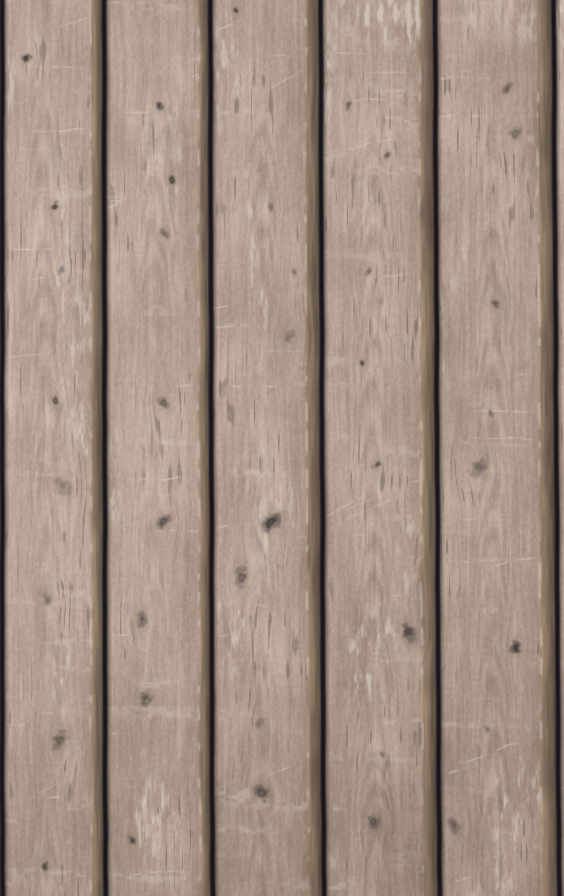
Reproduce this texture procedurally as a Shadertoy shader.

```glsl
const float FIRST_GAP = 0.004;      // left edge of the first board
const float BOARD_WIDTH = 0.178;
const float WIDTH_GROWTH = 0.0037;  // boards widen to the right
const float LEAN = 0.010;
const float GAP_HALF = 0.0026;
const float BEVEL = 0.027;
const float HEIGHT = 1.59;          // canvas height in canvas widths
const int KNOTS = 8;
const int SCRATCHES = 16;
const vec3 GAP_COLOR = vec3(0.095, 0.085, 0.105);
const vec3 WOOD_LIGHT = vec3(0.785, 0.700, 0.648);
const vec3 WOOD_DARK = vec3(0.555, 0.480, 0.425);
const vec3 BEVEL_COLOR = vec3(0.500, 0.425, 0.355);
const vec3 KNOT_COLOR = vec3(0.250, 0.230, 0.230);
const vec3 WORN_COLOR = vec3(0.850, 0.805, 0.760);

float hash(vec2 p) {
    vec3 q = fract(vec3(p.xyx) * 0.1031);
    q += dot(q, q.yzx + 33.33);
    return fract((q.x + q.y) * q.z);
}

float noise(vec2 p) {
    vec2 i = floor(p), f = fract(p);
    f = f * f * (3.0 - 2.0 * f);
    return mix(mix(hash(i), hash(i + vec2(1, 0)), f.x),
               mix(hash(i + vec2(0, 1)), hash(i + vec2(1, 1)), f.x), f.y);
}

float fbm(vec2 p) {
    float sum = 0.0, amp = 0.53;
    for (int k = 0; k < 4; k++) {
        sum += amp * noise(p);
        p = p * 2.03 + 17.3;
        amp *= 0.5;
    }
    return sum;
}

float gapX(float i) { return FIRST_GAP + i * (BOARD_WIDTH + WIDTH_GROWTH * i); }

float boardIndex(float x) {
    float root = sqrt(BOARD_WIDTH * BOARD_WIDTH + 4.0 * WIDTH_GROWTH * (x - FIRST_GAP));
    return floor((root - BOARD_WIDTH) / (2.0 * WIDTH_GROWTH));
}

// x: dark core, y: surrounding stain; also bends the grain around each knot
vec2 knots(vec2 p, float id, float width, inout float grainX) {
    vec2 mask = vec2(0.0);
    for (int k = 0; k < KNOTS; k++) {
        vec2 seed = vec2(id * 7.0 + 20.0, float(k) * 3.0 + 5.0);
        vec2 center = vec2(width * mix(0.12, 0.78, hash(seed)),
                           HEIGHT * (float(k) + hash(seed + 1.7)) / float(KNOTS));
        float size = mix(0.007, 0.019, pow(hash(seed + 4.1), 1.6));
        float angle = 1.8 * (hash(seed + 8.3) - 0.5);
        vec2 q = p - center;
        vec2 r = mat2(cos(angle), -sin(angle), sin(angle), cos(angle)) * q;
        float d = length(r * vec2(1.3, 0.9)) / size + 0.6 * (noise(p * 150.0) - 0.5);
        float rings = 0.8 + 0.2 * sin(d * 9.0);
        float strength = mix(0.35, 0.95, hash(seed + 6.2));
        mask.x = max(mask.x, strength * rings * (1.0 - smoothstep(0.35, 1.05, d)));
        mask.y = max(mask.y, strength * exp(-0.8 * d * d));
        grainX -= 0.6 * q.x * exp(-dot(q * vec2(1.0, 0.5), q) / (4.0 * size * size));
    }
    return mask;
}

// Thin, nearly level scrapes broken up by noise
float scratches(vec2 p, float id, float width, float aa) {
    float mask = 0.0;
    for (int k = 0; k < SCRATCHES; k++) {
        vec2 seed = vec2(id * 5.0 + 70.0, float(k) * 2.0 + 31.0);
        vec2 q = p - vec2(width * hash(seed), HEIGHT * hash(seed + 2.6));
        float tilt = 0.7 * pow(2.0 * hash(seed + 9.4) - 1.0, 3.0);
        float reach = mix(0.02, 0.11, hash(seed + 5.8));
        float bow = 0.006 * (noise(vec2(q.x * 30.0 + 50.0, seed.y)) - 0.5);
        float line = 1.0 - smoothstep(0.0002, 0.0016 + aa, abs(q.y - tilt * q.x - bow));
        float fade = 1.0 - smoothstep(0.2 * reach, reach, abs(q.x));
        mask = max(mask, line * fade * mix(0.3, 1.0, hash(seed + 3.3)));
    }
    return mask * smoothstep(0.2, 0.75, noise(p * vec2(85.0, 130.0) + id * 9.0));
}

void mainImage(out vec4 fragColor, in vec2 fragCoord) {
    float aa = 1.0 / iResolution.x;
    vec2 p = fragCoord * aa;
    float x = p.x + LEAN * p.x * (p.y / HEIGHT - 0.5) + 0.0015 * (noise(p.yy * 9.0) - 0.5);
    float id = boardIndex(x);
    float left = x - gapX(id), right = gapX(id + 1.0) - x;
    float width = left + right;
    vec2 q = vec2(left, p.y);
    vec2 shift = vec2(id * 13.7 + 40.0, id * 5.3 + 20.0);

    // Grain: fine streaks, and nested arches along the heart
    float grainX = left;
    vec2 knot = knots(q, id, width, grainX);
    vec2 g = vec2(grainX, p.y);
    float fine = 0.5 * noise(g * vec2(150.0, 6.0) + shift) + 0.5 * noise(g * vec2(280.0, 24.0) + shift);
    float speckle = noise(q * vec2(310.0, 190.0) + shift);
    float blotch = fbm(q * vec2(17.0, 8.0) + shift);
    float u = grainX - width * 0.45 + 0.018 * (noise(vec2(p.y * 2.5, id * 4.0 + 9.0)) - 0.5);
    float arch = sin(6.283 * (p.y * 11.0 + 1900.0 * u * u + 1.6 * blotch));
    float heart = exp(-u * u / 0.0007) * smoothstep(0.2, 0.7, noise(vec2(p.y * 4.0, id + 3.5)));
    float tone = 0.68 + 0.46 * (fine - 0.5) + 0.60 * (blotch - 0.5) + 0.15 * arch * heart;
    tone += 0.20 * (speckle - 0.5) + 0.14 * (hash(vec2(id + 3.0, 8.0)) - 0.5);
    tone -= 0.26 * (1.0 - smoothstep(0.0, 0.65, p.y)) + 0.20 * smoothstep(0.6, 0.95, left / width);
    vec3 color = mix(WOOD_DARK, WOOD_LIGHT, clamp(tone, -0.3, 1.1));
    float crack = smoothstep(0.72, 0.92, noise(g * vec2(210.0, 22.0) + shift * 2.0));
    color *= 1.0 - 0.20 * crack * smoothstep(0.45, 0.65, blotch);

    // Wear: scrapes, faint level bands and small flakes, densest at the top
    float top = smoothstep(1.35, HEIGHT, p.y) * smoothstep(0.25, 0.75, p.x);
    float patches = smoothstep(0.55, 0.9, noise(q * vec2(19.0, 5.0) + shift) + 0.3 * top);
    float flakes = patches * smoothstep(0.45, 0.85, fbm(q * vec2(120.0, 34.0) + shift) + 0.12 * top);
    float bands = smoothstep(0.72, 0.98, noise(vec2(x * 7.0, p.y * 44.0 + x * 2.0)));
    bands *= smoothstep(0.25, 0.75, noise(q * vec2(90.0, 150.0) + shift));
    float worn = max(0.55 * scratches(q, id, width, aa), max(0.75 * flakes, 0.30 * bands));
    color = mix(color, WORN_COLOR, worn);
    color = mix(color, WOOD_DARK * 0.8, 0.4 * knot.y);
    color = mix(color, KNOT_COLOR, knot.x);

    // Rounded right side with a chipped pale ridge
    float bevelWidth = BEVEL * mix(0.75, 1.1, hash(vec2(id + 6.0, 2.0)));
    bevelWidth += 0.004 * (noise(vec2(p.y * 14.0, id + 2.5)) - 0.5);
    float bevel = 1.0 - smoothstep(bevelWidth - 0.005, bevelWidth + 0.004, right);
    float turn = smoothstep(GAP_HALF, bevelWidth, right);
    vec3 side = BEVEL_COLOR * (0.72 + 0.4 * fine + 0.2 * blotch) * mix(0.66, 1.12, turn);
    color = mix(color, side, 0.9 * bevel);
    float ridge = exp(-pow((right - bevelWidth) / 0.0025, 2.0));
    float chips = smoothstep(0.45, 0.85, noise(vec2(p.y * 60.0, id * 3.0 + 7.0)));
    color = mix(color, WORN_COLOR, 0.45 * ridge * chips);

    // Shaded left edge and dark gap
    color *= mix(0.60, 1.0, smoothstep(GAP_HALF, GAP_HALF + 0.011, left));
    float edge = min(left, right);
    color = mix(GAP_COLOR, color, smoothstep(GAP_HALF - 0.0015, GAP_HALF + 0.0025 + aa, edge));
    fragColor = vec4(color, 1.0);
}
```
